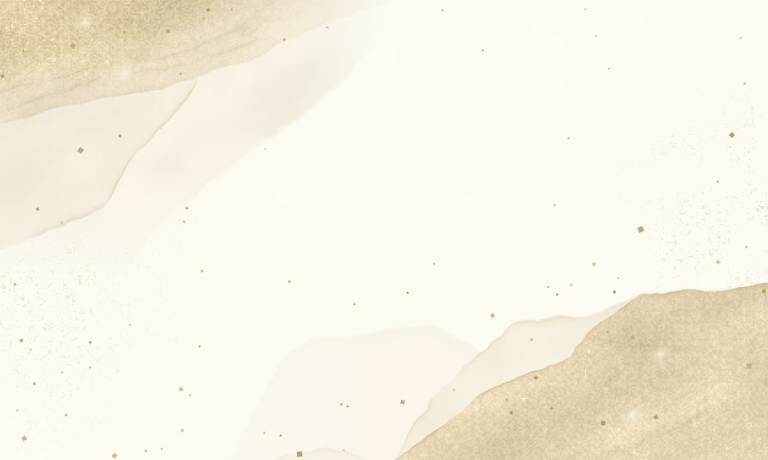
Write a WebGL 1 fragment shader that draws this background.

```glsl
precision highp float;
// Cream paper with layered beige and gold ink washes in two corners, glitter and gold flecks.
uniform vec2 u_resolution;

float hash(vec2 p) {
  return fract(sin(dot(p, vec2(127.1, 311.7))) * 43758.5453);
}

float noise(vec2 p) {
  vec2 i = floor(p), f = fract(p);
  f = f * f * (3.0 - 2.0 * f);
  return mix(mix(hash(i), hash(i + vec2(1, 0)), f.x),
             mix(hash(i + vec2(0, 1)), hash(i + vec2(1, 1)), f.x), f.y);
}

float fbm(vec2 p) {
  float sum = 0.0, amp = 0.5;
  for (int i = 0; i < 5; i++) {
    sum += amp * noise(p);
    p = mat2(1.6, 1.2, -1.2, 1.6) * p + 3.7;
    amp *= 0.5;
  }
  return sum;
}

float ramp(float a, float b, float x) {
  return clamp((x - a) / (b - a), 0.0, 1.0);
}

float fadeOut(float a, float b, float x) {
  return 1.0 - smoothstep(a, b, x);
}

// Lays a translucent wash where d > 0, with pigment gathered along its rim.
vec3 wash(vec3 base, vec3 tint, float d, float soft, float alpha, float rim) {
  float inside = smoothstep(-soft, soft, d);
  float edge = exp(-max(d, 0.0) / 0.004) * rim;
  vec3 paint = mix(tint, vec3(0.74, 0.64, 0.46), edge);
  return mix(base, paint, inside * alpha);
}

float sparkle(vec2 p, float size) {
  float r = length(p) / size;
  float rays = exp(-abs(p.x * p.y) / (size * size) * 40.0) * exp(-r * 3.0);
  return exp(-r * r * 4.0) * 0.25 + rays * 0.5;
}

// Scattered flecks, kept away from the empty centre.
float flecks(vec2 p, float cells, float density, float largest) {
  vec2 home = floor(p * cells);
  float cover = 0.0;
  for (int j = -1; j <= 1; j++) {
    for (int i = -1; i <= 1; i++) {
      vec2 id = home + vec2(i, j);
      vec2 at = (id + vec2(hash(id + 2.3), hash(id + 8.1))) / cells;
      float blank = step(length((at - vec2(0.88, 0.66)) / vec2(0.5, 0.27)), 1.0);
      float size = mix(0.0022, largest, pow(hash(id + 5.7), 2.0));
      vec2 q = p - at;
      float r = length(q) * (1.0 + 0.15 * sin(atan(q.y, q.x) * 4.0 + id.x * 4.0));
      float chip = 1.0 - smoothstep(size - 0.0018, size + 0.0018, r);
      cover = max(cover, chip * step(hash(id), density) * (1.0 - blank) * mix(0.5, 1.0, hash(id + 3.9)));
    }
  }
  return cover;
}

void main() {
  vec2 p = gl_FragCoord.xy / u_resolution.y;
  p.x *= 1.67 * u_resolution.y / u_resolution.x;
  float cloud = fbm(p * 5.0);
  float streak = fbm(mat2(0.9, -0.44, 0.44, 0.9) * p * vec2(4.0, 11.0) + 60.0);
  float grain = noise(p * 260.0) * 0.5 + fbm(p * 110.0 + 9.0) * 0.5;
  float broken = smoothstep(0.25, 0.65, fbm(p * 13.0 + 50.0));
  vec2 w = p + 0.03 * (vec2(fbm(p * 9.0), fbm(p * 9.0 + 20.0)) - 0.48);
  w += 0.005 * (vec2(noise(p * 45.0), noise(p * 45.0 + 30.0)) - 0.5);
  float x = w.x, y = w.y;

  // Paper with fine dust
  vec3 col = vec3(0.995, 0.985, 0.95) - vec3(0.003, 0.005, 0.012) * cloud;
  float dust = fadeOut(0.0, 0.5, length((p - vec2(1.67, 0.5)) / vec2(1.0, 0.9)))
             + 0.7 * fadeOut(0.0, 0.5, length(p - vec2(0.05, 0.36)));
  col -= vec3(0.09, 0.12, 0.17) * dust * smoothstep(0.52, 0.85, grain) * broken;

  // Upper left: two pale veils under a gold band
  float veil = 0.40 + 0.09 * ramp(0.27, 0.326, x) + 0.115 * ramp(0.326, 0.446, x)
             + 0.06 * ramp(0.446, 0.543, x) + 0.165 * ramp(0.543, 0.76, x) + 0.2 * ramp(0.76, 0.9, x);
  float fade = smoothstep(0.36, 0.68, p.y) * fadeOut(0.6, 0.87, p.x);
  float halo = smoothstep(-0.16, 0.05, y - veil) * fadeOut(0.3, 0.8, p.x) * smoothstep(0.3, 0.6, p.y);
  col = mix(col, vec3(0.978, 0.955, 0.91), 0.35 * halo);
  vec3 veilTint = vec3(0.968, 0.944, 0.892) + 0.08 * (cloud - 0.5) + 0.05 * (streak - 0.5);
  col = wash(col, veilTint, (y - veil) * 0.75, 0.009, fade, 0.12 * broken);
  float fold = 0.457 + 0.09 * ramp(0.0, 0.217, x) + 0.1 * ramp(0.217, 0.283, x)
             + 0.15 * ramp(0.283, 0.413, x) + 0.3 * ramp(0.413, 0.52, x);
  vec3 foldTint = vec3(0.958, 0.927, 0.862) + 0.07 * (cloud - 0.5) + 0.06 * (streak - 0.5);
  foldTint += 0.02 * (grain - 0.5);
  col = wash(col, foldTint, (y - fold) * 0.65, 0.003, 0.6 + 0.3 * smoothstep(0.45, 0.7, p.y), 0.6 * broken);
  float gold = y - 0.735 - 0.09 * ramp(0.0, 0.41, x) - 0.175 * ramp(0.41, 0.85, x);
  float depth = smoothstep(0.02, 0.16, gold + 0.14 * (cloud - 0.5)) * fadeOut(0.35, 0.75, p.x);
  vec3 goldTint = mix(vec3(0.93, 0.885, 0.785), vec3(0.873, 0.806, 0.645), depth);
  goldTint += 0.07 * (cloud - 0.5) + 0.09 * (streak - 0.5) + (grain - 0.5) * mix(0.07, 0.2, depth);
  col = wash(col, goldTint, gold, 0.003, fadeOut(0.4, 0.92, p.x), 0.28 * broken);
  float seam = min(abs(gold - 0.035 - 0.05 * (cloud - 0.5)), abs(gold - 0.07 + 0.2 * (streak - 0.5)));
  col -= vec3(0.06, 0.07, 0.09) * exp(-seam / 0.004) * broken * fadeOut(0.4, 0.8, p.x);

  // Lower right: pale veil, cream sheet and tan hill
  float pale = -0.1 + 0.1 * ramp(0.45, 0.5, x) + 0.217 * ramp(0.5, 0.62, x)
             + 0.044 * ramp(0.62, 0.674, x) + 0.03 * ramp(0.674, 0.91, x) - 0.05 * ramp(0.93, 1.04, x);
  col = wash(col, vec3(0.978, 0.957, 0.913), (pale - y) * 0.6, 0.005, 0.45 + 0.5 * ramp(0.5, 0.8, p.x), 0.06);
  float arch = 0.03 - 2.8 * (x - 0.69) * (x - 0.69);
  col = wash(col, vec3(0.97, 0.947, 0.9), arch - y, 0.003, 0.8, 0.15);
  float sheet = -0.1 + 0.1 * ramp(0.85, 0.865, x) + 0.087 * ramp(0.865, 0.902, x)
              + 0.065 * ramp(0.902, 0.957, x) + 0.148 * ramp(0.957, 1.109, x)
              + 0.009 * ramp(1.109, 1.283, x) + 0.056 * ramp(1.283, 1.4, x);
  col = wash(col, vec3(0.96, 0.93, 0.865) + 0.07 * (cloud - 0.5), (sheet - y) * 0.65, 0.003, 0.9, 0.35 * broken);
  float hill = -0.06 + 0.06 * ramp(0.8, 0.87, x) + 0.14 * ramp(0.87, 1.033, x)
             + 0.085 * ramp(1.033, 1.24, x) + 0.065 * ramp(1.24, 1.293, x)
             + 0.07 * ramp(1.293, 1.391, x) + 0.01 * ramp(1.391, 1.5, x) + 0.01 * ramp(1.6, 1.67, x);
  vec3 hillTint = vec3(0.9, 0.836, 0.705) + 0.09 * (cloud - 0.5) + 0.14 * (streak - 0.5) + 0.14 * (grain - 0.5);
  float vein = min(abs(y - 0.27 + 0.15 * (x - 1.3)), abs(y - 0.02 - 0.5 * (x - 1.36)));
  hillTint -= vec3(0.04, 0.05, 0.06) * exp(-vein / 0.009) * smoothstep(1.2, 1.45, x) * broken;
  col = wash(col, hillTint, (hill - y) * 0.85, 0.002, 1.0, 0.6 * broken);

  // Glitter, glows and flecks
  float shiny = max(depth, smoothstep(0.0, 0.05, hill - y) * 0.6);
  col += shiny * 0.2 * smoothstep(0.8, 1.0, noise(p * 150.0 + 40.0)) * smoothstep(0.35, 0.65, cloud);
  float glow = sparkle(p - vec2(0.27, 0.84), 0.04) + sparkle(p - vec2(0.185, 0.95), 0.035)
             + sparkle(p - vec2(1.376, 0.098), 0.04) + sparkle(p - vec2(1.435, 0.23), 0.04);
  col = mix(col, vec3(1.0, 0.98, 0.9), clamp(glow, 0.0, 1.0));
  float chips = max(flecks(p, 8.0, 0.5, 0.0065), 0.7 * flecks(p + 5.0, 13.0, 0.12, 0.003));
  col = mix(col, vec3(0.68, 0.56, 0.34), 0.9 * chips);
  gl_FragColor = vec4(clamp(col, 0.0, 1.0), 1.0);
}
```
